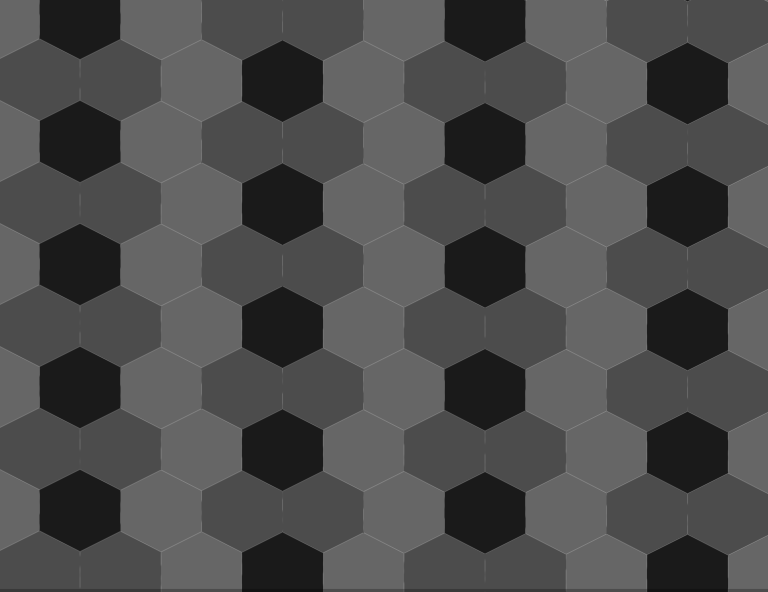
This pattern is drawn by a Shadertoy shader. Its source:

```glsl
// Flattened hexagon tiling in three greys: each row cycles black, light, dark,
// dark, light, and alternate rows shift by half a cycle. Cells come from two
// interleaved grids; the nearest neighbour gives smooth edges and hairline seams.

const float HEXES_ACROSS = 9.4815;         // hexagon widths per canvas width
const vec2 FIRST_BLACK = vec2(0.988, 5.562);
const float ROW_DRIFT = 0.0058;            // slight fall of rows to the right
const float FLATTEN = 1.1406;              // vertical squash of the hexagons
const vec2 GRID = vec2(1.0, 1.7320508);    // spacing of one sub-grid

const vec3 BLACK = vec3(0.10);
const vec3 DARK = vec3(0.30);
const vec3 LIGHT = vec3(0.40);

// Centre of the regular hexagon of unit width that holds p
vec2 hexCentre(vec2 p) {
    vec2 even = floor(p / GRID + 0.5) * GRID;
    vec2 odd = (floor(p / GRID) + 0.5) * GRID;
    vec2 a = p - even;
    vec2 b = p - odd;
    return dot(a, a) < dot(b, b) ? even : odd;
}

// Direction from a hexagon's centre to the neighbour closest to the offset
vec2 neighbourStep(vec2 offset) {
    vec2 best = vec2(1.0, 0.0);
    float reach = -1.0;
    for (int k = 0; k < 6; k++) {
        float angle = float(k) * 1.0471976;
        vec2 dir = vec2(cos(angle), sin(angle));
        float along = dot(offset, dir);
        if (along > reach) {
            reach = along;
            best = dir;
        }
    }
    return best;
}

// Colour from the position within the five-hexagon cycle
vec3 hexColour(vec2 centre) {
    float row = floor(2.0 * centre.y / GRID.y + 0.5);
    float place = mod(floor(centre.x - 2.5 * row + 0.5), 5.0);
    float fromBlack = min(place, 5.0 - place);
    return fromBlack < 0.5 ? BLACK : (fromBlack < 1.5 ? LIGHT : DARK);
}

// Broken strength of upright seams, from layered sines
float seamWear(vec2 p, float upright) {
    float wave = 0.6 * sin(p.y * 13.0 + p.x * 2.0) + 0.4 * sin(p.y * 29.0 - p.x * 3.0);
    return mix(1.0, smoothstep(-0.5, 0.4, wave), upright);
}

// Coverage of a line with the given half width
float lineMask(float dist, float halfWidth, float pixel) {
    return clamp((halfWidth - dist) / pixel + 0.5, 0.0, 1.0);
}

void mainImage(out vec4 fragColor, in vec2 fragCoord) {
    vec2 canvas = fragCoord / iResolution.x;
    float pixel = HEXES_ACROSS / iResolution.x;

    // Into the space of regular hexagons
    vec2 p = canvas * HEXES_ACROSS - FIRST_BLACK;
    p.y = (p.y + ROW_DRIFT * p.x) * FLATTEN;

    // Cell, closest neighbour and distance to the shared edge
    vec2 centre = hexCentre(p);
    vec2 dir = neighbourStep(p - centre);
    float edge = 0.5 - dot(p - centre, dir);

    // Fill, blended across the edge
    float blend = 0.5 - 0.5 * clamp(2.0 * edge / pixel, 0.0, 1.0);
    vec3 colour = mix(hexColour(centre), hexColour(centre + dir), blend);

    // Pale hairline seams
    float upright = step(0.9, abs(dir.x));
    colour += 0.11 * lineMask(edge, 0.006, pixel) * seamWear(p, upright);

    // Thin shaded strip along the bottom
    float strip = lineMask(canvas.y, 0.004, 1.0 / iResolution.x);
    colour *= 1.0 - 0.25 * strip;

    fragColor = vec4(colour, 1.0);
}
```
